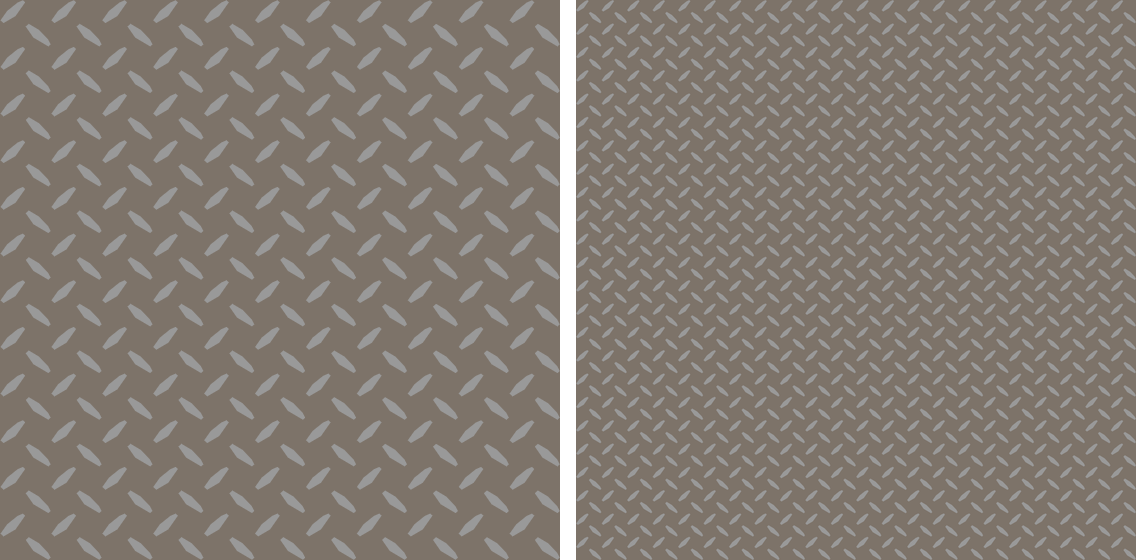
Left, the tile; right, the same tile 2 across and 2 down.
Write a Shadertoy shader that draws this texture.

```glsl
// Tread plate: flat grey lozenges on a brown-grey ground, 11 by 12 repeats.
// Each repeat is split into 2 by 2 quadrants; two opposite ones hold a bar,
// one rising and one turned a quarter to fall. Edges come from a convex distance.

// Signed distance to the rising bar; p spans 0..1 in a quadrant of the given size.
float barDistance(vec2 p, vec2 size) {
    // Convex outline, counterclockwise
    vec2 outline[7] = vec2[7](
        vec2(0.02, 0.13), vec2(0.14, 0.01), vec2(0.61, 0.31), vec2(0.99, 0.90),
        vec2(0.90, 0.99), vec2(0.69, 0.89), vec2(0.28, 0.53));
    float d = -1.0;
    for (int i = 0; i < 7; i++) {
        vec2 corner = outline[i] * size;
        vec2 edge = normalize(outline[(i + 1) % 7] * size - corner);
        d = max(d, dot(p * size - corner, vec2(edge.y, -edge.x)));
    }
    return d;
}

void mainImage(out vec4 fragColor, in vec2 fragCoord) {
    vec2 quadrants = vec2(22.0, 24.0);
    vec2 grid = fragCoord / iResolution.xy * quadrants;
    vec2 parity = mod(floor(grid), 2.0);
    vec2 p = fract(grid);
    vec2 size = 1.0 / quadrants;

    // Lower quadrants hold the falling bar: turn them by 90 degrees
    if (parity.y < 0.5) {
        p = vec2(1.0 - p.y, p.x);
        size = size.yx;
    }

    // Bars sit in the lower right and upper left quadrants only
    float occupied = abs(parity.x - parity.y);
    float pixel = 1.0 / min(iResolution.x, iResolution.y);
    float bar = occupied * clamp(0.5 - barDistance(p, size) / pixel, 0.0, 1.0);

    vec3 ground = vec3(0.49, 0.45, 0.41);
    vec3 steel = vec3(0.60);
    fragColor = vec4(mix(ground, steel, bar), 1.0);
}
```
